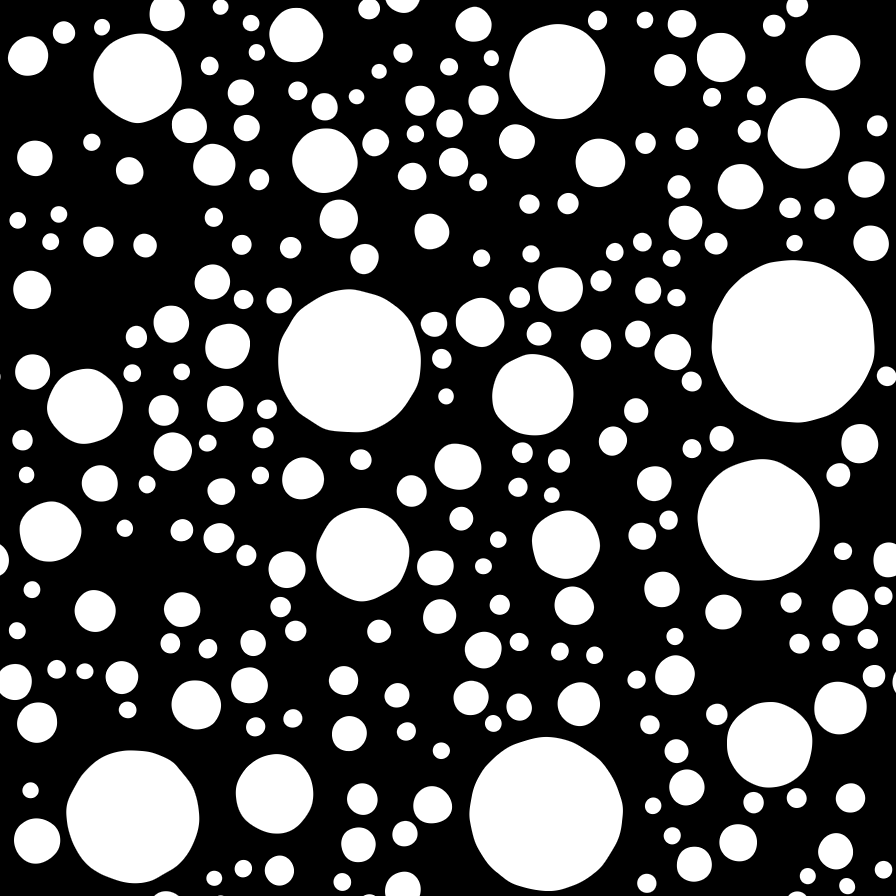
This pattern is drawn by a Shadertoy shader. Its source:

```glsl
// White discs of many sizes scattered on black without touching.
// Big and medium discs roam inside the cells of two coarse grids; small ones
// on a fine grid shrink or vanish to keep a gap. All grids wrap at 1.

// Grid cells per side, and smallest and largest radius of each size
#define BIG_CELLS 4.0
#define GIANT_RADII vec2(0.068, 0.091)
#define LARGE_RADII vec2(0.034, 0.053)
#define MEDIUM_CELLS 7.0
#define MEDIUM_RADII vec2(0.0195, 0.0310)
#define SMALL_CELLS 23.0
#define SMALL_RADII vec2(0.0090, 0.0205)
#define GAP 0.009          // least black space between two discs
#define JITTER 0.72        // scatter of a small disc inside its cell
#define WOBBLE 0.003       // unevenness of the outlines
#define WOBBLE_CELLS 36.0  // whole number of wobble cells per side

const vec3 BLACK = vec3(0.0);
const vec3 WHITE = vec3(1.0);

// Three random values in 0..1 for a cell of a grid that wraps
vec3 hash(vec2 cell, float cells) {
    uvec3 v = uvec3(vec3(mod(cell, cells), cells) + 0.5);
    v = v * 1664525u + 1013904223u;
    v.x += v.y * v.z; v.y += v.z * v.x; v.z += v.x * v.y;
    v ^= v >> 16u;
    v.x += v.y * v.z; v.y += v.z * v.x; v.z += v.x * v.y;
    return vec3(v >> 8u) / 16777216.0;
}

// Gradient noise that repeats after a whole number of cells
float slope(vec2 cell, vec2 offset, float cells) {
    return dot(hash(cell, cells).xy * 2.0 - 1.0, offset);
}

float gradientNoise(vec2 p, float cells) {
    vec2 cell = floor(p), f = p - cell;
    vec2 u = f * f * (3.0 - 2.0 * f);
    vec2 x = vec2(1.0, 0.0), y = vec2(0.0, 1.0);
    float low = mix(slope(cell, f, cells), slope(cell + x, f - x, cells), u.x);
    float high = mix(slope(cell + y, f - y, cells), slope(cell + 1.0, f - 1.0, cells), u.x);
    return mix(low, high, u.y);
}

// The i-th of the four cells nearest to p
vec2 nearCell(vec2 p, float cells, int i) {
    return floor(p * cells - 0.5) + vec2(i & 1, i >> 1);
}

// Centre of a disc that stays wholly inside its cell
vec2 roam(vec2 cell, float cells, float radius, vec2 h) {
    return (cell + 0.5) / cells + (h - 0.5) * (1.0 / cells - 2.0 * radius - GAP);
}

// Signed distance to the big discs: shuffled ranks give 5 giants and 11 large
float bigDiscs(vec2 p, float reach) {
    float d = reach;
    for (int i = 0; i < 4; i++) {
        vec2 cell = nearCell(p, BIG_CELLS, i);
        vec2 id = mod(cell, BIG_CELLS);
        float rank = mod(7.0 * (id.x + 4.0 * id.y) + 3.0, 16.0);
        float radius = rank < 4.5 ? mix(GIANT_RADII.y, GIANT_RADII.x, rank / 4.0)
                                  : mix(LARGE_RADII.y, LARGE_RADII.x, (rank - 5.0) / 10.0);
        vec2 centre = roam(cell, BIG_CELLS, radius, hash(cell, BIG_CELLS).xy);
        d = min(d, distance(p, centre) - radius);
    }
    return d;
}

// Adds the medium discs, shrunk to clear the big ones
float coarseDiscs(vec2 p, float reach) {
    float d = bigDiscs(p, reach);
    for (int i = 0; i < 4; i++) {
        vec2 cell = nearCell(p, MEDIUM_CELLS, i);
        vec3 h = hash(cell, MEDIUM_CELLS);
        float radius = mix(MEDIUM_RADII.x, MEDIUM_RADII.y, h.z * h.z);
        vec2 centre = roam(cell, MEDIUM_CELLS, radius, h.xy);
        if (distance(p, centre) - radius >= d) continue;
        radius = min(radius, bigDiscs(centre, 1.0) - GAP);
        if (radius >= MEDIUM_RADII.x) d = min(d, distance(p, centre) - radius);
    }
    return d;
}

// Small disc of a cell before fitting: centre in xy, radius in z
vec3 smallDisc(vec2 cell) {
    vec3 h = hash(cell, SMALL_CELLS);
    vec2 centre = (cell + 0.5 + JITTER * (h.xy - 0.5)) / SMALL_CELLS;
    return vec3(centre, mix(SMALL_RADII.x, SMALL_RADII.y, h.z * h.z));
}

// Radius that keeps the gap to coarser discs and to larger neighbours
float fittedRadius(vec2 cell, vec3 disc) {
    float radius = min(disc.z, coarseDiscs(disc.xy, 1.0) - GAP);
    for (int i = 0; i < 9 && radius >= SMALL_RADII.x; i++) {
        vec3 peer = smallDisc(cell + vec2(i % 3 - 1, i / 3 - 1));
        if (peer.z > disc.z) radius = min(radius, distance(peer.xy, disc.xy) - peer.z - GAP);
    }
    return radius;
}

void mainImage(out vec4 fragColor, in vec2 fragCoord) {
    vec2 p = fragCoord / iResolution.xy;
    float d = coarseDiscs(p, GAP);
    for (int i = 0; i < 4; i++) {
        vec2 cell = nearCell(p, SMALL_CELLS, i);
        vec3 disc = smallDisc(cell);
        if (distance(p, disc.xy) - disc.z >= min(d, 0.5 * GAP)) continue;
        float radius = fittedRadius(cell, disc);
        if (radius >= SMALL_RADII.x) d = min(d, distance(p, disc.xy) - radius);
    }
    d += WOBBLE * gradientNoise(p * WOBBLE_CELLS, WOBBLE_CELLS);

    // Edge softened over one output sample
    float cover = clamp(0.5 - d * iResolution.y, 0.0, 1.0);
    fragColor = vec4(mix(BLACK, WHITE, cover), 1.0);
}
```
